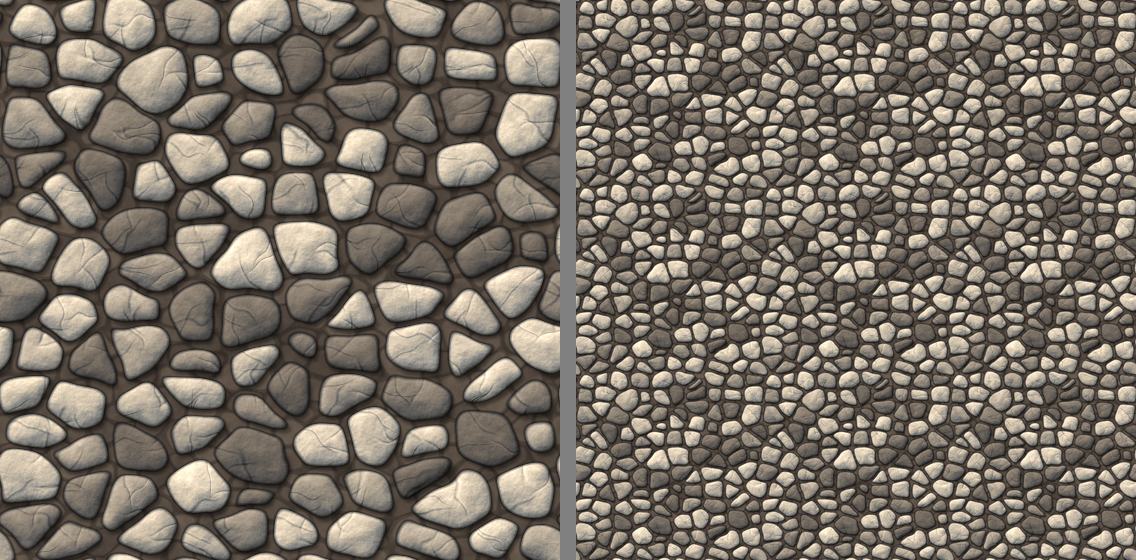
Left: one tile. Right: repeated 3 by 3.
Reproduce this texture procedurally as a Shadertoy shader.

```glsl
// Tiling bed of rounded, creased river stones set in dark brown soil.

const vec2  GRID       = vec2(10.0, 12.0);  // stones across and up
const float JITTER     = 0.82;              // scatter of stone centres
const float SIZE_RANGE = 0.26;              // difference in stone size
const float ROUNDING   = 13.0;              // higher gives sharper corners
const vec2  GAP        = vec2(0.035, 0.10); // least and greatest stone inset
const float WARP       = 0.013;             // wobble of the outlines
const vec2  LIGHT_DIR  = vec2(-0.50, 0.86);
const vec3  STONE_DARK  = vec3(0.43, 0.395, 0.36);
const vec3  STONE_LIGHT = vec3(0.81, 0.76, 0.685);
const vec3  SOIL_DARK   = vec3(0.25, 0.215, 0.19);
const vec3  SOIL_LIGHT  = vec3(0.43, 0.375, 0.325);
const vec3  SHADE_TINT  = vec3(0.92, 0.98, 1.06);

struct Stone {
    float edge;    // distance inside the outline, in grid cells
    vec2 outward;  // blended direction to the nearest sides
    vec2 local;    // position relative to the centre
    vec2 id;
};

vec3 hash3(vec2 p) {
    vec3 q = fract(vec3(p.xyx) * vec3(0.1031, 0.1030, 0.0973) + 0.137);
    q += dot(q, q.yxz + 33.33);
    return fract((q.xxy + q.yzz) * q.zyx);
}

// Value noise that wraps over the unit square
float noise(vec2 uv, float period) {
    vec2 p = uv * period, i = floor(p), f = fract(p);
    f = f * f * (3.0 - 2.0 * f);
    vec2 a = mod(i, period), b = mod(i + 1.0, period);
    float low  = mix(hash3(a).x, hash3(vec2(b.x, a.y)).x, f.x);
    float high = mix(hash3(vec2(a.x, b.y)).x, hash3(b).x, f.x);
    return mix(low, high, f.y);
}

float fbm(vec2 uv, float period) {
    float sum = 0.0, amp = 0.5;
    for (int i = 0; i < 4; i++) {
        sum += amp * noise(uv, period);
        period *= 2.0;
        amp *= 0.6;
    }
    return sum;
}

// Centre in xy, size weight in z
vec3 site(vec2 cell, vec2 grid) {
    vec3 h = hash3(mod(cell, grid) + grid * 3.0);
    return vec3(cell + 0.5 + JITTER * (h.xy - 0.5), SIZE_RANGE * h.z);
}

// Power diagram whose cell sides are blended into rounded outlines
Stone findStone(vec2 uv, vec2 grid) {
    vec2 q = uv * grid, home = vec2(0.0);
    vec3 own = vec3(0.0);
    float best = 1e5;
    for (int k = 0; k < 25; k++) {
        vec2 cell = floor(q) + vec2(k % 5 - 2, k / 5 - 2);
        vec3 s = site(cell, grid);
        float d = dot(q - s.xy, q - s.xy) - s.z;
        if (d < best) { best = d; own = s; home = cell; }
    }
    float total = 1e-9;
    vec2 outward = vec2(0.0);
    for (int k = 0; k < 25; k++) {
        if (k == 12) continue;
        vec3 s = site(home + vec2(k % 5 - 2, k / 5 - 2), grid);
        vec2 span = s.xy - own.xy;
        float gap = max(length(span), 0.01);
        float side = (dot(q - s.xy, q - s.xy) - s.z - best) / (2.0 * gap);
        float w = exp(-ROUNDING * side);
        total += w;
        outward += w * span / gap;
    }
    vec2 id = mod(home, grid);
    float inset = mix(GAP.x, GAP.y, hash3(id + 71.0).x);
    return Stone(-log(total) / ROUNDING - inset, outward / total, q - own.xy, id);
}

// Chipped creases: dark groove, bright lip and a facet fading to one side
float creases(Stone s, float wobble) {
    float tone = 0.0;
    for (int k = 0; k < 3; k++) {
        vec3 h = hash3(s.id + 19.0 * float(k + 1));
        float angle = 6.2832 * h.x;
        vec2 dir = vec2(cos(angle), sin(angle));
        float across = dot(s.local, dir) + 0.36 * (h.y - 0.5) + 0.22 * (wobble - 0.5);
        float along = dot(s.local, vec2(-dir.y, dir.x));
        float reach = smoothstep(-0.12, 0.16, along + 0.35 * (h.z - 0.4));
        float groove = exp(-pow(across / 0.020, 2.0));
        float lip = exp(-pow((across - 0.04) / 0.022, 2.0));
        float facet = smoothstep(-0.01, 0.02, across) * exp(-5.0 * max(across, 0.0));
        tone += reach * (0.07 * lip - 0.20 * groove + 0.13 * facet * dot(dir, -LIGHT_DIR));
    }
    return tone;
}

void mainImage(out vec4 fragColor, in vec2 fragCoord) {
    vec2 uv = fragCoord / iResolution.xy;
    float wobble = noise(uv, 36.0);
    vec2 p = uv + WARP * (vec2(noise(uv, 22.0), noise(uv + 0.37, 22.0)) - 0.5);
    Stone s = findStone(p, GRID);
    float grain = fbm(uv, 56.0);
    float emboss = grain - fbm(uv + LIGHT_DIR * 0.0025, 56.0);

    // Soil with half-buried fragments, contact darkening and cast shadow
    Stone chip = findStone(p, GRID * 2.0);
    float caster = findStone(p + LIGHT_DIR * 0.009, GRID).edge;
    vec3 soil = mix(SOIL_DARK, SOIL_LIGHT, 0.55 * hash3(chip.id).y + 0.5 * grain);
    soil *= mix(0.75, 1.0, smoothstep(-0.04, 0.05, chip.edge));
    soil *= mix(1.0, 0.58, smoothstep(-0.05, 0.06, caster));
    soil *= mix(0.55, 1.0, smoothstep(0.0, 0.04, -s.edge));

    // Stone with a broad dome, rounded rim, creases and grain
    float tone = smoothstep(0.0, 0.85, hash3(s.id + 5.0).z);
    float rim = 1.0 - smoothstep(0.0, 0.20, s.edge);
    float facing = dot(s.outward, LIGHT_DIR);
    float shade = 0.99 + 0.17 * facing + 0.25 * rim * (facing - 0.35);
    shade += creases(s, wobble) + 0.45 * emboss + 0.22 * (grain - 0.54);
    shade += 0.16 * (noise(uv, 18.0) - 0.5);
    shade *= mix(0.42, 1.0, smoothstep(-0.01, 0.055, s.edge));
    vec3 stone = mix(STONE_DARK, STONE_LIGHT, tone) * shade;
    stone *= mix(SHADE_TINT, vec3(1.01, 1.0, 0.98), smoothstep(0.65, 1.05, shade));

    float aa = GRID.y / iResolution.y;
    fragColor = vec4(mix(soil, stone, smoothstep(-0.5 * aa, 0.5 * aa, s.edge)), 1.0);
}
```
